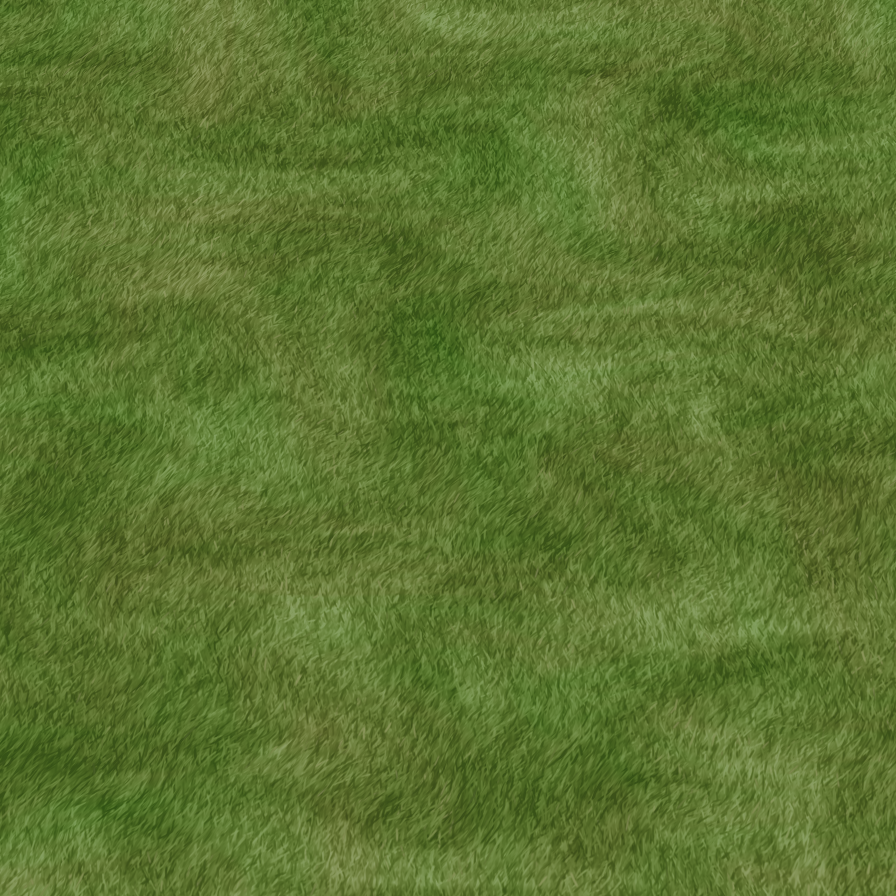
A WebGL 2 fragment shader for this texture:

```glsl
#version 300 es
precision highp float;

uniform vec2 u_resolution;
out vec4 fragColor;

// Colour ramp: a tone of 0 is the middle green
const vec3 MID_GREEN = vec3(0.358, 0.453, 0.180);
const vec3 TONE_SLOPE = vec3(0.064, 0.064, 0.057);
const vec3 TONE_CURVE = vec3(0.001, 0.000, 0.008);
const vec3 DRY_SHIFT = vec3(0.016, -0.005, 0.006);
const vec3 STRAW = vec3(0.58, 0.60, 0.39);

// Blades, in units of the canvas height
const int LAYERS = 9;
const float BLADE_CELL = 0.016;
const float BLADE_WIDTH = 0.0023;
const float COARSEST = 2.2;
const float CELL_ASPECT = 0.45;
const float HALF_LENGTH = 0.82;
const float LEAN = 0.32;
const float LEAN_SPREAD = 0.50;
const float BLADE_CONTRAST = 2.1;
const float BLADE_OPACITY = 0.78;
const float STRAW_SHARE = 0.018;

// Broad variation of the lawn
const vec2 PATCH_FREQUENCY = vec2(5.0, 8.0);
const float PATCH_CONTRAST = 0.68;
const float PERSPECTIVE = 0.35;

vec4 hash4(vec3 cell) {
    vec4 h = fract(cell.xyzx * vec4(0.1031, 0.1030, 0.0973, 0.1099));
    h += dot(h, h.wzxy + 33.33);
    return fract((h.xxyz + h.yzzw) * h.zywx);
}

float layeredSines(vec2 p) {
    const mat2 TURN = mat2(0.8, 0.6, -0.6, 0.8);
    float sum = 0.0;
    float amplitude = 1.0;
    for (int i = 0; i < 5; i++) {
        p = TURN * p * 1.7 + 2.3;
        p += 0.6 * sin(p.yx * 1.3);
        sum += amplitude * sin(p.x) * sin(p.y);
        amplitude *= 0.75;
    }
    return sum;
}

// Lays one sheet of blades over x = tone, y = straw amount
vec2 layBlades(vec2 under, vec2 p, float layer, float size, float lean) {
    vec2 up = vec2(sin(lean), cos(lean));
    vec2 right = vec2(up.y, -up.x);
    float scale = BLADE_CELL * size;
    vec2 q = vec2(dot(p, right), dot(p, up)) / scale + layer * vec2(7.31, 3.77);
    vec2 grid = vec2(CELL_ASPECT, 1.0);
    vec2 home = floor(q / grid);
    float width = max(BLADE_WIDTH * size, 1.1 / u_resolution.y) / scale;

    for (int y = -1; y <= 1; y++) {
        for (int x = -1; x <= 1; x++) {
            vec2 cell = home + vec2(x, y);
            vec4 rnd = hash4(vec3(cell + 311.0, layer + 1.0));
            vec2 d = q - (cell + rnd.xy) * grid;

            // Turn and bend the blade about its middle
            float angle = (rnd.z - 0.5) * 0.6;
            float along = d.y * cos(angle) + d.x * sin(angle);
            float across = d.x * cos(angle) - d.y * sin(angle);
            across += (rnd.x - 0.5) * 0.25 * along * along;

            float halfLength = HALF_LENGTH * mix(0.55, 1.0, rnd.y);
            float ends = 1.0 - smoothstep(0.5, 1.0, abs(along) / halfLength);
            float cover = ends * (1.0 - smoothstep(0.0, width, abs(across)));

            float shade = (rnd.w * 2.0 - 1.0) * BLADE_CONTRAST + 0.4 * along;
            float straw = step(fract(rnd.w * 37.0 + rnd.z), STRAW_SHARE);
            under = mix(under, vec2(shade, straw), cover * BLADE_OPACITY);
        }
    }
    return under;
}

void main() {
    vec2 p = gl_FragCoord.xy / u_resolution.y;

    // Finer growth towards the far edge, with gently drifting direction
    vec2 ground = (p - vec2(0.5, 0.0)) * (1.0 + PERSPECTIVE * p.y);
    vec2 drift = 0.010 * sin(ground.yx * vec2(17.0, 13.0) + vec2(0.7, 2.1));
    drift += 0.004 * sin(ground.yx * vec2(41.0, 37.0) + ground * 19.0);

    // Coarse soft tufts first, fine blades on top
    vec2 turf = vec2(0.0);
    for (int i = 0; i < LAYERS; i++) {
        float layer = float(i);
        float size = mix(COARSEST, 1.0, min(layer / 4.0, 1.0));
        float lean = LEAN + LEAN_SPREAD * sin(layer * 2.4);
        turf = layBlades(turf, ground + drift, layer, size, lean);
    }

    float patches = layeredSines(ground * PATCH_FREQUENCY);
    float dryness = layeredSines(ground * PATCH_FREQUENCY * 0.8 + 9.0);

    float tone = clamp(turf.x + PATCH_CONTRAST * patches, -2.1, 2.6);
    vec3 colour = MID_GREEN + tone * TONE_SLOPE + tone * tone * TONE_CURVE;
    colour += DRY_SHIFT * dryness;
    colour = mix(colour, STRAW, turf.y * smoothstep(-1.0, 0.8, dryness) * 0.8);
    fragColor = vec4(colour, 1.0);
}
```
